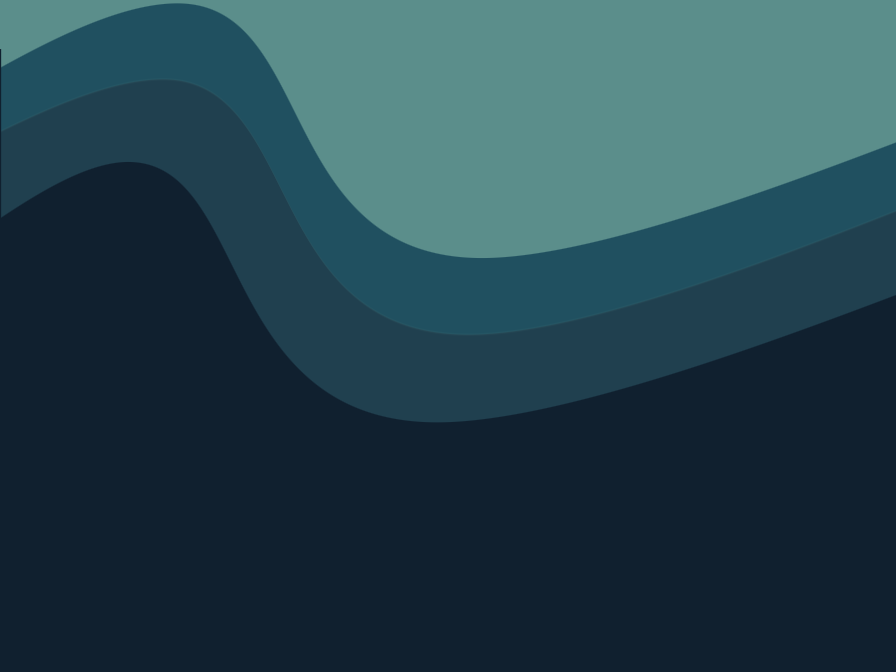
Give the GLSL for this background, as a Shadertoy shader.

```glsl
// Draws three flat rolling waves in deep blue and teal beneath a pale sea-green sky.

vec2 bezier(vec2 a, vec2 b, vec2 c, vec2 d, float t) {
    float s = 1.0 - t;
    return s * s * s * a + 3.0 * s * s * t * b + 3.0 * s * t * t * c + t * t * t * d;
}

// Height of a cubic arc at x, found by bisection (the arc advances steadily in x)
float arcHeight(float x, vec2 a, vec2 b, vec2 c, vec2 d) {
    float lo = 0.0, hi = 1.0;
    for (int i = 0; i < 18; i++) {
        float mid = 0.5 * (lo + hi);
        if (bezier(a, b, c, d, mid).x < x) lo = mid;
        else hi = mid;
    }
    return bezier(a, b, c, d, 0.5 * (lo + hi)).y;
}

// Wave outline: rise to the crest, drop to the trough, long climb to the right edge
float waveHeight(float x, float startY, vec2 crest, vec2 trough, float endY, vec2 reach) {
    if (x < crest.x) {
        return arcHeight(x, vec2(0.0, startY),
                         vec2(0.33 * crest.x, mix(startY, crest.y, 0.5)),
                         vec2(0.7 * crest.x, crest.y), crest);
    }
    if (x < trough.x) {
        return arcHeight(x, crest, crest + vec2(reach.x, 0.0),
                         trough - vec2(reach.y, 0.0), trough);
    }
    return arcHeight(x, trough, vec2(mix(trough.x, 1.0, 0.245), trough.y),
                     vec2(mix(trough.x, 1.0, 0.67), mix(trough.y, endY, 0.55)),
                     vec2(1.0, endY));
}

// Smooth coverage of the area below an edge
float below(float height) {
    return clamp(0.5 - height / max(fwidth(height), 1e-5), 0.0, 1.0);
}

void mainImage(out vec4 fragColor, in vec2 fragCoord) {
    vec2 uv = fragCoord / iResolution.xy;

    vec3 mist  = vec3(0.357, 0.557, 0.545);
    vec3 teal  = vec3(0.125, 0.314, 0.376);
    vec3 slate = vec3(0.125, 0.251, 0.310);
    vec3 navy  = vec3(0.063, 0.126, 0.186);

    // Signed height above each wave
    float back = uv.y - waveHeight(uv.x, 0.899, vec2(0.198, 0.995),
                                   vec2(0.538, 0.616), 0.788, vec2(0.156, 0.232));
    float middle = uv.y - waveHeight(uv.x, 0.804, vec2(0.182, 0.882),
                                     vec2(0.523, 0.502), 0.686, vec2(0.156, 0.232));
    float front = uv.y - waveHeight(uv.x, 0.675, vec2(0.143, 0.759),
                                    vec2(0.488, 0.3715), 0.561, vec2(0.137, 0.247));

    // Layers from back to front
    vec3 color = mix(mist, teal, below(back));
    color = mix(color, slate, below(middle));

    // Faint light seam along the middle crestline
    color = mix(color, mist, 0.1 * (1.0 - smoothstep(0.0, 0.003, abs(middle))));
    color = mix(color, navy, below(front));

    // Narrow dark sliver on the left edge
    color = mix(color, navy, below(uv.x - 0.0013) * below(uv.y - 0.927));

    fragColor = vec4(color, 1.0);
}
```
